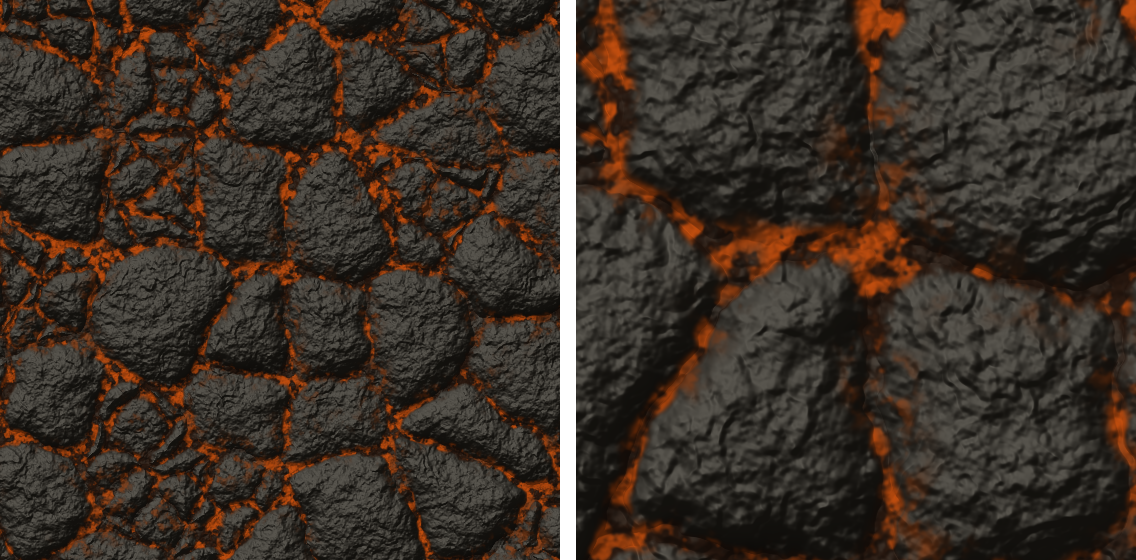
Left: the whole. Right: its middle third, enlarged.
A Shadertoy shader for this texture:

```glsl
// Cracked basalt boulders over glowing embers, seen from above.
// Rounded weighted Voronoi cells form a height field of large and small rocks;
// terraced and grainy noise adds relief, and embers gather in the low ground.

const float BOULDER_SCALE = 5.6;    // boulders across the canvas
const float RUBBLE_SCALE = 11.5;    // small rocks across the canvas
const float RUBBLE_SHARE = 0.27;    // share of cells broken into rubble
const float RUBBLE_HEIGHT = 0.022;
const float BEVEL = 0.024;          // width of the rock flanks
const float CORNER_SHARPNESS = 20.0;
const float LEDGE_HEIGHT = 0.0045;
const float GRAIN_HEIGHT = 0.010;
const float NORMAL_STEP = 0.0011;
const vec3 LIGHT = vec3(-0.30, 0.55, 0.78);
const vec3 STONE_DARK = vec3(0.072, 0.065, 0.052);
const vec3 STONE_LIGHT = vec3(0.345, 0.333, 0.305);
const vec3 ASH = vec3(0.16, 0.095, 0.06);
const vec3 EMBER = vec3(0.72, 0.29, 0.055);

vec2 hash2(vec2 p) {
    vec3 q = fract(vec3(p.xyx) * vec3(0.1031, 0.1030, 0.0973));
    q += dot(q, q.yzx + 33.33);
    return fract((q.xx + q.yz) * q.zy);
}

float noise(vec2 p) {
    vec2 i = floor(p), f = fract(p);
    f = f * f * (3.0 - 2.0 * f);
    float low = mix(hash2(i).x, hash2(i + vec2(1, 0)).x, f.x);
    float high = mix(hash2(i + vec2(0, 1)).x, hash2(i + vec2(1, 1)).x, f.x);
    return mix(low, high, f.y);
}

float fbm(vec2 p, int octaves) {
    float sum = 0.0, total = 0.0, amp = 1.0;
    p = mat2(0.8, 0.6, -0.6, 0.8) * p;
    for (int i = 0; i < octaves; i++) {
        sum += amp * noise(p);
        total += amp;
        amp *= 0.55;
        p = mat2(1.6, 1.2, -1.2, 1.6) * p + 17.3;
    }
    return sum / total;
}

// Vector to a cell's site in xy, its size weight in z
vec3 site(vec2 cell, vec2 p) {
    return vec3(cell + 0.1 + 0.8 * hash2(cell) - p, 0.2 * hash2(cell + 71.0).x);
}

// Distance to the rounded cell border in x, two random values of the cell in yz
vec3 cells(vec2 p) {
    vec2 home = floor(p);
    vec3 nearest = vec3(0.0);
    float best = 1e3;
    for (int j = -1; j <= 1; j++)
    for (int i = -1; i <= 1; i++) {
        vec2 cell = floor(p) + vec2(i, j);
        vec3 s = site(cell, p);
        float power = dot(s.xy, s.xy) - s.z;
        if (power < best) { best = power; nearest = s; home = cell; }
    }
    float sum = 1e-6;
    for (int j = -2; j <= 2; j++)
    for (int i = -2; i <= 2; i++) {
        if (i == 0 && j == 0) continue;
        vec3 s = site(home + vec2(i, j), p);
        float power = dot(s.xy, s.xy) - s.z;
        float edge = (power - best) / (2.0 * length(s.xy - nearest.xy));
        sum += exp(-CORNER_SHARPNESS * max(edge, 0.0));
    }
    return vec3(-log(sum) / CORNER_SHARPNESS, hash2(home + 37.0));
}

float flank(float inset, float width) {
    return 1.0 - exp(-max(inset, 0.0) / width);
}

// Rock mass: zero in the gaps, up to about 0.05 on the boulders
float rockMass(vec2 p) {
    p += 0.055 * (vec2(fbm(p * 11.0, 5), fbm(p * 11.0 + 53.0, 5)) - 0.5);
    vec3 boulder = cells(p * BOULDER_SCALE + 3.0);
    float gap = 0.045 * noise(p * 7.0) - 0.004;
    float inset = (boulder.x - gap) / BOULDER_SCALE;
    if (boulder.y > RUBBLE_SHARE) return mix(0.026, 0.052, boulder.z) * flank(inset, BEVEL);
    vec3 rubble = cells(p * RUBBLE_SCALE + 40.0);
    inset = min(inset, (rubble.x - 0.02) / RUBBLE_SCALE);
    return RUBBLE_HEIGHT * mix(0.7, 1.25, rubble.y) * flank(inset, BEVEL * 0.4);
}

// Chiselled ledges, lumps and fine grain
float relief(vec2 p) {
    float level = 8.0 * fbm(p * 12.0 + 11.0, 5);
    float ledge = floor(level) + smoothstep(0.45, 1.0, fract(level));
    return LEDGE_HEIGHT * ledge + 0.012 * fbm(p * 30.0, 3) + GRAIN_HEIGHT * fbm(p * 80.0 + 7.0, 3);
}

void mainImage(out vec4 fragColor, in vec2 fragCoord) {
    vec2 p = fragCoord / min(iResolution.x, iResolution.y);

    // Surface normal and light
    vec2 dx = vec2(NORMAL_STEP, 0.0), dy = dx.yx;
    float mass = rockMass(p);
    float height = mass + relief(p);
    vec2 slope = vec2(rockMass(p + dx) + relief(p + dx), rockMass(p + dy) + relief(p + dy)) - height;
    vec3 normal = normalize(vec3(-slope / NORMAL_STEP, 1.0));
    float light = max(dot(normal, normalize(LIGHT)), 0.0);
    float shadow = smoothstep(0.004, 0.04, rockMass(p + 0.028 * LIGHT.xy) - mass);

    // Stone
    vec3 color = mix(STONE_DARK, STONE_LIGHT, pow(light, 1.8));
    color *= 1.0 - 0.5 * shadow;

    // Embers in the low ground, with thin dust on the lower rocks
    float patches = fbm(p * 17.0 + 5.0, 5);
    float speckle = smoothstep(0.25, 0.75, fbm(p * 85.0 + 3.0, 3));
    float heat = 1.0 - smoothstep(0.0, 0.013, mass + 0.024 * (patches - 0.48));
    float dust = (1.0 - smoothstep(0.012, 0.034, mass)) * smoothstep(0.48, 0.68, patches);
    heat = max(heat, 0.7 * dust * speckle);
    float glow = smoothstep(0.2, 0.95, speckle + 0.9 * (fbm(p * 26.0 + 31.0, 3) - 0.5));
    vec3 lava = mix(ASH, EMBER, glow * heat) * (0.6 + 0.45 * light) * (1.0 - 0.4 * shadow);
    color = mix(color, lava, heat * smoothstep(0.05, 0.6, speckle + 0.4 * heat));

    fragColor = vec4(color, 1.0);
}
```
